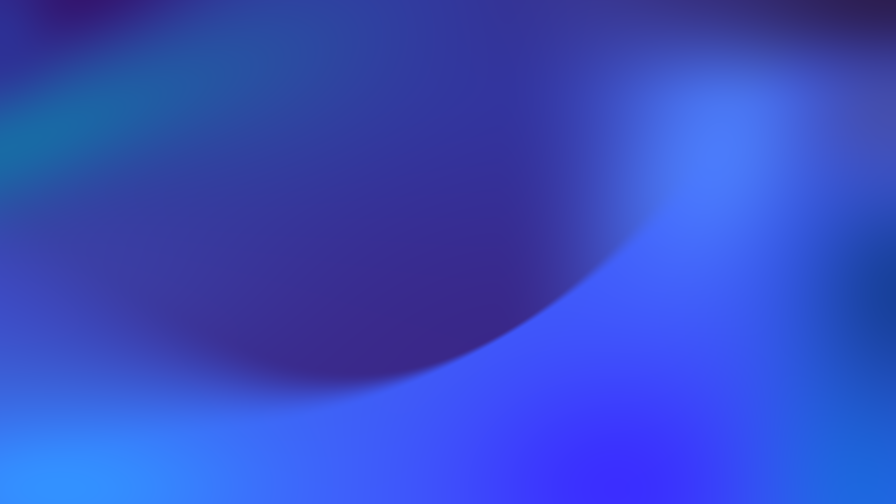
This background is drawn by a WebGL 2 fragment shader. Its source:

```glsl
#version 300 es
precision highp float;

uniform vec2 u_resolution;
out vec4 fragColor;

// Soft elliptical falloff, tilted by an angle
float glow(vec2 p, vec2 center, vec2 radius, float angle) {
  float c = cos(angle), s = sin(angle);
  vec2 d = p - center;
  vec2 q = vec2(c * d.x + s * d.y, c * d.y - s * d.x) / radius;
  return exp(-dot(q, q));
}

// Violet field with a teal streak and a dark corner
vec3 upperField(vec2 p) {
  vec3 color = mix(vec3(0.225, 0.15, 0.53), vec3(0.20, 0.20, 0.62), smoothstep(0.3, 0.85, p.y));
  color = mix(color, vec3(0.24, 0.27, 0.68), 0.85 * glow(p, vec2(0.0, 0.45), vec2(0.55, 0.25), 0.0));
  color = mix(color, vec3(0.18, 0.29, 0.63), 0.8 * glow(p, vec2(0.5, 0.84), vec2(0.36, 0.22), 0.33));
  color = mix(color, vec3(0.09, 0.43, 0.65), 0.95 * glow(p, vec2(0.02, 0.71), vec2(0.46, 0.12), 0.36));
  color = mix(color, vec3(0.20, 0.08, 0.43), glow(p, vec2(0.17, 1.02), vec2(0.26, 0.10), 0.33));
  color = mix(color, vec3(0.17, 0.20, 0.60), 0.8 * glow(p, vec2(0.0, 0.93), vec2(0.09, 0.10), 0.0));
  return mix(color, vec3(0.27, 0.39, 0.87), smoothstep(0.98, 1.44, p.x));
}

// Bright wave body, from cyan through to deep blue
vec3 waveField(vec2 p) {
  vec3 color = vec3(0.25, 0.36, 0.98);
  color = mix(color, vec3(0.24, 0.41, 0.92), glow(p, vec2(0.0, 0.25), vec2(0.65, 0.14), 0.0));
  color = mix(color, vec3(0.20, 0.57, 1.0), glow(p, vec2(0.12, 0.03), vec2(0.40, 0.17), 0.0));
  return mix(color, vec3(0.23, 0.18, 1.0), glow(p, vec2(1.23, 0.03), vec2(0.32, 0.25), 0.0));
}

void main() {
  vec2 p = gl_FragCoord.xy / u_resolution * vec2(16.0 / 9.0, 1.0);

  // Wave crest: crisp in the middle, blurred toward both ends
  float run = max(p.x - 0.579, -0.09);
  float crest = 0.19 + 0.1 * run + 0.56 * run * run;
  float offset = p.x - 1.0;
  float blur = 0.012 + 0.45 * offset * offset;
  float above = smoothstep(-0.3 * blur, blur, p.y - crest);
  vec3 color = mix(waveField(p), upperField(p), above);

  // Light and shade along the right side
  color = mix(color, vec3(0.30, 0.50, 1.0), 0.95 * glow(p, vec2(1.45, 0.70), vec2(0.25, 0.16), 1.0));
  color = mix(color, vec3(0.11, 0.42, 0.89), 0.95 * glow(p, vec2(1.72, 0.04), vec2(0.21, 0.32), 0.0));
  color = mix(color, vec3(0.09, 0.25, 0.60), glow(p, vec2(1.80, 0.42), vec2(0.21, 0.25), 0.0));
  color = mix(color, vec3(0.27, 0.31, 0.68), 0.95 * glow(p, vec2(1.78, 0.78), vec2(0.20, 0.16), 0.0));

  // Dusk along the top edge
  float dusk = smoothstep(0.78, 1.05, p.y) * smoothstep(0.75, 1.4, p.x);
  color = mix(color, vec3(0.22, 0.19, 0.52), dusk);
  color = mix(color, vec3(0.17, 0.11, 0.30), 0.95 * glow(p, vec2(1.78, 1.02), vec2(0.30, 0.13), 0.0));

  fragColor = vec4(color, 1.0);
}
```
